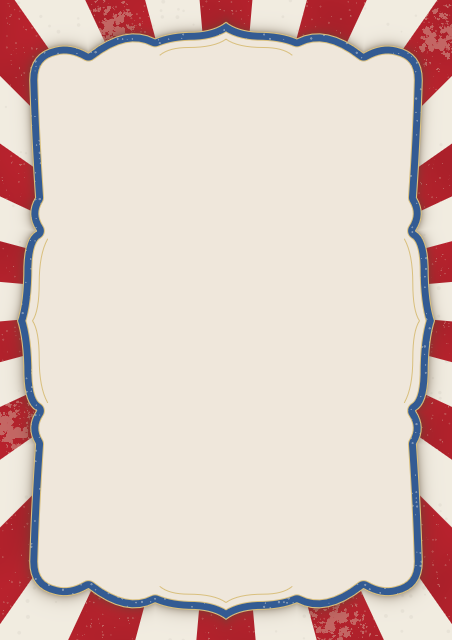
This background is drawn by a Shadertoy shader. Its source:

```glsl
// Draws a scalloped cream panel with a blue and gold border over worn red sunburst rays.

const vec2 CANVAS = vec2(542.0, 768.0);   // design units spanning the canvas
const vec3 CREAM = vec3(0.937, 0.906, 0.860);
const vec3 IVORY = vec3(0.945, 0.925, 0.880);
const vec3 RED   = vec3(0.695, 0.130, 0.170);
const vec3 PINK  = vec3(0.780, 0.450, 0.430);
const vec3 BLUE  = vec3(0.200, 0.355, 0.575);
const vec3 GOLD  = vec3(0.850, 0.750, 0.490);
const vec3 SHADE = vec3(0.360, 0.290, 0.210);

// One quadrant of the border: chained quadratic curves (end, control, end, ...)
const vec2 OUTLINE[19] = vec2[19](
    vec2(0, 359), vec2(14, 348), vec2(38, 347), vec2(66, 347), vec2(85, 339),
    vec2(120, 357), vec2(165, 322), vec2(186, 334), vec2(205, 329),
    vec2(236, 322), vec2(236, 289), vec2(234, 220), vec2(229, 148),
    vec2(241, 128), vec2(228, 108), vec2(242, 100), vec2(243, 65),
    vec2(243, 22), vec2(251, -1));

vec2 hash2(vec2 p) {
    vec3 h = fract(p.xyx * vec3(0.1031, 0.1030, 0.0973));
    h += dot(h, h.yzx + 33.33);
    return fract((h.xx + h.yz) * h.zy);
}

// Cellular noise: distance to the nearest scattered point
float cellular(vec2 p) {
    vec2 cell = floor(p);
    float nearest = 2.0;
    for (int j = -1; j <= 1; j++)
    for (int i = -1; i <= 1; i++) {
        vec2 c = cell + vec2(i, j);
        nearest = min(nearest, length(c + hash2(c) - p));
    }
    return nearest;
}

// Sparse round flecks of varied size
float flecks(vec2 p, float size, float density) {
    vec2 g = p / size, cell = floor(g);
    vec2 rnd = hash2(cell + 71.0);
    float radius = mix(0.08, 0.24, rnd.y);
    float d = length(g - cell - mix(vec2(0.3), vec2(0.7), hash2(cell + 13.0)));
    return step(rnd.x, density) * smoothstep(radius + 0.12, radius - 0.06, d);
}

vec2 bezier(vec2 a, vec2 b, vec2 c, float t) {
    return mix(mix(a, b, t), mix(b, c, t), t);
}

float segmentDistance(vec2 p, vec2 a, vec2 b) {
    vec2 ab = b - a;
    return length(p - a - ab * clamp(dot(p - a, ab) / dot(ab, ab), 0.0, 1.0));
}

// x: distance to a curve, y: -1 when a rightward ray crosses it an odd number of times
vec2 curveDistance(vec2 p, vec2 a, vec2 b, vec2 c) {
    vec2 result = vec2(1e4, 1.0), last = a;
    for (int i = 1; i <= 8; i++) {
        vec2 next = bezier(a, b, c, float(i) / 8.0);
        result.x = min(result.x, segmentDistance(p, last, next));
        if ((last.y > p.y) != (next.y > p.y)) {
            float x = mix(last.x, next.x, (p.y - last.y) / (next.y - last.y));
            if (x > p.x) result.y = -result.y;
        }
        last = next;
    }
    return result;
}

float frameDistance(vec2 q) {
    vec2 total = vec2(1e4, 1.0);
    for (int i = 0; i < 18; i += 2) {
        vec2 d = curveDistance(q, OUTLINE[i], OUTLINE[i + 1], OUTLINE[i + 2]);
        total = vec2(min(total.x, d.x), total.y * d.y);
    }
    return total.x * total.y;
}

// Ornamental line made from two joined curves
float braceDistance(vec2 q, vec2 a, vec2 b, vec2 c, vec2 d, vec2 e) {
    return min(curveDistance(q, a, b, c).x, curveDistance(q, c, d, e).x);
}

float cover(float d, float pixel) { return clamp(0.5 - d / pixel, 0.0, 1.0); }

float blob(vec2 p, vec2 centre, float radius) {
    vec2 v = (p - centre) / radius;
    return exp(-dot(v, v));
}

vec3 sunburst(vec2 p, float pixel) {
    vec2 ray = p - vec2(0.0, 23.0);
    float edge = -cos(18.0 * atan(ray.x, ray.y)) * length(ray) / 18.0;
    // Worn patches and fine scratches in the red ink
    float patches = blob(p, vec2(-136, 354), 27.0) + blob(p, vec2(256, 342), 32.0)
                  + blob(p, vec2(-258, -130), 30.0) + blob(p, vec2(130, -362), 30.0);
    float grain = 0.45 * cellular(p / 15.0) + 0.35 * cellular(p / 6.0) + 0.2 * cellular(p / 2.6);
    float wear = smoothstep(-0.02, 0.04, 0.17 + 0.36 * patches - grain);
    wear = max(wear, 0.6 * flecks(p, 5.0, 0.13));
    float mottle = sin(p.x * 0.043 + sin(p.y * 0.031)) * sin(p.y * 0.037 + 1.0);
    vec3 red = mix(RED * (1.0 + 0.04 * mottle), PINK, 0.85 * wear);
    vec3 paper = IVORY - 0.035 * flecks(p, 9.0, 0.10);
    return mix(paper, red, cover(edge, pixel));
}

void mainImage(out vec4 fragColor, in vec2 fragCoord) {
    vec2 p = fragCoord / iResolution.xy * CANVAS - vec2(271.0, 383.0);
    vec2 q = abs(p);
    float pixel = CANVAS.y / iResolution.y;
    float frame = frameDistance(q);

    // Rays with the soft shadow of the panel
    vec3 color = sunburst(p, pixel);
    float shadow = 0.42 * exp(-max(frame, 0.0) / (p.y < 0.0 ? 6.0 : 5.0));
    color = mix(color, SHADE, shadow);

    // Border layers, from the outside in
    vec3 blue = mix(BLUE, IVORY, 0.4 * flecks(p, 5.5, 0.22));
    color = mix(color, GOLD, cover(frame, pixel));
    color = mix(color, blue, cover(frame + 1.3, pixel));
    color = mix(color, GOLD, cover(frame + 9.6, pixel));
    color = mix(color, CREAM, cover(frame + 10.8, pixel));

    // Thin gold braces inside the panel
    float top = braceDistance(q, vec2(79, 319), vec2(68, 328), vec2(45, 328), vec2(14, 328), vec2(0, 338));
    float side = braceDistance(q, vec2(214, 98), vec2(224, 80), vec2(224, 45), vec2(224, 12), vec2(232, 0));
    color = mix(color, GOLD, cover(min(top, side) - 0.6, pixel));
    fragColor = vec4(color, 1.0);
}
```
